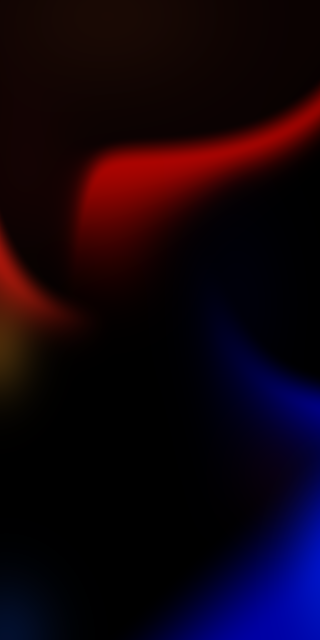
This background is drawn by a WebGL 2 fragment shader. Its source:

```glsl
#version 300 es
precision highp float;
// Dark backdrop with soft folds of red and blue light, and faint amber glows.

uniform vec2 u_resolution;
out vec4 fragColor;

float glow(vec2 p, vec2 center, vec2 radius) {
    vec2 q = (p - center) / radius;
    return exp(-dot(q, q));
}

// Light that starts at a soft edge and fades with depth behind it.
float fold(float depth, float softness, float width) {
    float fade = max(depth, 0.0) / width;
    return smoothstep(-softness, softness, depth) * exp(-fade * fade);
}

// Approximate distance below a curve of given height and slope.
float below(float y, float height, float slope) {
    return (height - y) / sqrt(1.0 + slope * slope);
}

void main() {
    // x spans 0..1, y spans 0..2
    vec2 p = gl_FragCoord.xy / u_resolution * vec2(1.0, 2.0);
    vec3 color = vec3(0.0);

    // Warm haze over the upper part
    float haze = smoothstep(0.95, 1.6, p.y + 0.15 * (1.0 - p.x));
    haze *= smoothstep(-0.2, 0.25, p.y - 1.05 - 0.6 * p.x * p.x);
    color += vec3(0.04, 0.006, 0.005) * haze;
    color += vec3(0.06, 0.03, 0.012) * glow(p, vec2(0.34, 1.95), vec2(0.35, 0.25));
    color += vec3(0.03, 0.004, 0.005) * glow(p, vec2(0.08, 1.48), vec2(0.16, 0.3));

    // Large red fold: rises to the right, curls down and fades at its left end
    float ridge = 1.53 + 0.175 * pow(p.x, 5.0);
    float curl = exp(min((0.25 - p.x) / 0.04, 6.0));
    float slope = 0.875 * pow(p.x, 4.0) + 3.5 * curl;
    float depth = below(p.y, ridge - 0.14 * curl, slope);
    float drop = max(ridge - 0.02 - p.y, 0.0);
    float spread = 0.085 + 0.155 * smoothstep(0.78, 0.28, p.x);
    float red = smoothstep(-0.045, 0.045, depth) * exp(-drop * drop / (spread * spread));
    color += vec3(0.63, 0.01, 0.0) * red;
    color += vec3(0.06, 0.0, 0.0) * glow(p, vec2(0.38, 1.2), vec2(0.14, 0.16));

    // Small red fold entering from the left
    float bend = exp(-p.x / 0.12);
    depth = below(p.y, 1.0 + 0.258 * bend, -2.15 * bend);
    red = fold(depth, 0.045, 0.085) * smoothstep(0.36, -0.1, p.x);
    color += vec3(0.85, 0.1, 0.05) * red;
    color += vec3(0.24, 0.16, 0.035) * glow(p, vec2(-0.01, 0.91), vec2(0.11, 0.15));

    // Blue fold sweeping down to the right edge
    bend = exp(min((0.64 - p.x) / 0.16, 3.0));
    depth = below(p.y, 0.73 + 0.42 * bend, -2.6 * bend);
    float rise = smoothstep(0.56, 1.08, p.x);
    color += vec3(0.0, 0.0, 0.03 + 0.54 * rise) * fold(depth, 0.06, 0.16)
           * smoothstep(0.5, 0.7, p.x) * smoothstep(1.35, 0.9, p.y);
    color += vec3(0.0, 0.0, 0.04) * glow(p, vec2(0.74, 1.05), vec2(0.16, 0.3));
    color += vec3(0.03, 0.0, 0.03) * glow(p, vec2(0.86, 0.52), vec2(0.13, 0.16));

    // Blue light in the lower right corner
    float corner = 0.68 * (p.x - 0.47) - 0.73 * p.y;
    color += vec3(0.0, 0.0, 0.64) * smoothstep(-0.1, 0.23, corner);
    color += vec3(0.0, 0.08, 0.1) * glow(p, vec2(1.03, 0.18), vec2(0.12, 0.24));
    color += vec3(0.0, 0.0, 0.18) * glow(p, vec2(1.05, 0.42), vec2(0.13, 0.2));

    // Faint blue light in the lower left corner
    color += vec3(0.01, 0.06, 0.18) * glow(p, vec2(0.02, 0.0), vec2(0.15, 0.18));

    fragColor = vec4(color, 1.0);
}
```
